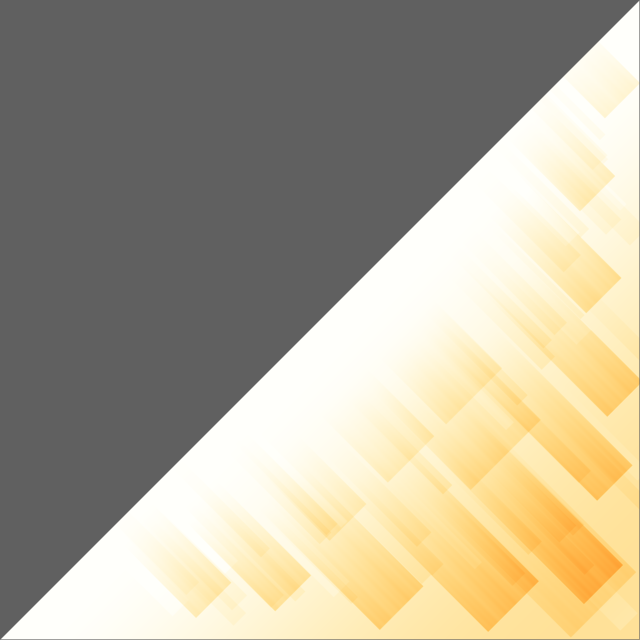
A three.js fragment shader for this background:

```glsl
// A grey upper-left half meets a white lower-right half along the diagonal.
// Translucent amber bars run away from the diagonal, fade in and stop sharply.
// Bars are summed as "heat" in rotated axes, then heat is turned into colour.

#define GREY vec3(0.378)
#define EDGE 0.0018         // softness of crisp edges
#define BASE_HEAT 0.28      // tint of the corner without bars
#define BAR_PITCH 0.1615    // spacing of the main bars along the diagonal
#define BAR_PEAK 0.88       // depth reached by the middle main bar
#define BAR_STEP 0.155      // depth lost per bar away from the middle
#define STREAKS 44          // number of thin streaks
#define STREAK_HEAT 0.10
#define GRAIN 0.16          // contrast of fine lines inside the bars

varying vec2 vUv;

float hash(float n) {
  return fract(sin(n * 12.9898 + 4.1) * 4375.85);
}

// Bar from left to left + width, fading in over fade and cut off at end.
float bar(vec2 p, float left, float width, float end, float fade) {
  float across = smoothstep(left - EDGE, left + EDGE, p.x)
               * (1.0 - smoothstep(left + width - EDGE, left + width + EDGE, p.x));
  float ramp = clamp((p.y - end + fade) / fade, 0.0, 1.0);
  float cut = 1.0 - smoothstep(end - EDGE, end + EDGE, p.y);
  return across * ramp * sqrt(ramp) * cut;
}

// Large bars whose ends form a tent, deepest toward the corner.
float mainBars(vec2 p) {
  float heat = 0.0;
  for (int i = -1; i < 9; i++) {
    float k = float(i);
    float left = 0.475 + BAR_PITCH * k - 0.03 * sin(1.15 * k);
    float bump = k - 1.8;
    float width = 0.11 + 0.05 * exp(-bump * bump);
    float end = BAR_PEAK - BAR_STEP * abs(k - 3.0) + 0.03 * cos(1.9 * (k - 5.0));
    float strength = 0.04 + 0.4 * max(end, 0.0);
    heat += strength * bar(p, left, width, end, 0.14 + 0.42 * max(end, 0.1));
  }
  return heat;
}

// Paler bars nearer the diagonal, and two broad ones in the middle.
float paleBars(vec2 p) {
  float heat = 0.0;
  for (int i = 0; i < 3; i++) {
    float k = float(i);
    heat += 0.10 * bar(p, 0.67 + 0.182 * k, 0.115 + 0.03 * k, 0.36, 0.22);
  }
  heat += 0.15 * bar(p, 0.970, 0.219, 0.501, 0.32);
  heat += 0.16 * bar(p, 0.896, 0.204, 0.888, 0.50);
  return heat;
}

// Scattered thin streaks; every fourth one lightens instead of tinting.
float thinStreaks(vec2 p) {
  float heat = 0.0;
  for (int i = 0; i < STREAKS; i++) {
    float n = float(i);
    float left = 0.3 + 1.45 * (n + hash(n)) / float(STREAKS);
    float width = mix(0.012, 0.055, hash(n + 71.0));
    float reach = min(left, 2.0 - left);
    float end = reach * mix(0.5, 1.02, hash(n + 137.0));
    float tone = mod(n, 4.0) < 0.5 ? -0.6 : 1.0;
    heat += tone * STREAK_HEAT * reach * bar(p, left, width, end, 0.3);
  }
  return heat;
}

// Layered sines give fine lines along the bars.
float grain(float s) {
  return (sin(s * 83.0) + 0.7 * sin(s * 197.0 + 1.3) + 0.5 * sin(s * 431.0 + 0.6)) / 2.2;
}

vec3 amber(float heat) {
  return vec3(1.0, 1.0 - 0.42 * heat, 0.985 * exp(-1.8 * heat));
}

void main() {
  // x: position along the diagonal, y: depth below it
  vec2 p = vec2(vUv.x + vUv.y, vUv.x - vUv.y);

  float bars = mainBars(p) + paleBars(p);
  bars *= 1.0 + GRAIN * grain(p.x);
  float heat = BASE_HEAT * smoothstep(0.05, 0.9, p.y) + bars + thinStreaks(p);
  vec3 color = amber(clamp(heat, 0.0, 1.05));

  // Hairline along the right and bottom borders
  float border = min(1.0 - vUv.x, vUv.y);
  color = mix(color, GREY, 0.6 * (1.0 - smoothstep(0.0008, 0.0022, border)));

  // Diagonal divide
  color = mix(GREY, color, smoothstep(-EDGE, EDGE, p.y));
  gl_FragColor = vec4(color, 1.0);
}
```
